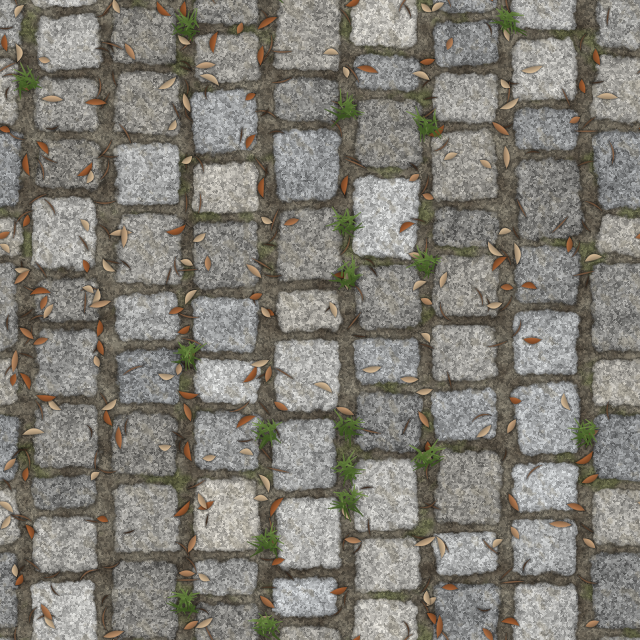
Reproduce this texture procedurally as a Shadertoy shader.

```glsl
// Weathered granite setts in eight uneven columns, with soil joints, moss, leaves and grass.
// Columns are cut into jittered rows of rough rounded boxes; cellular noise gives the grain,
// layered sines the stains, and hashed cells along the joints hold the litter.

const float COLUMNS = 8.0;
const float COLUMN_START = 0.042;
const float MIN_ROWS = 9.0;
const float ROW_JITTER = 0.42;
const vec2 HALF_JOINT = vec2(0.0125, 0.0075);
const float CORNER = 0.013;
const float LEAF_ROWS = 28.0;
const float TUFT_ROWS = 12.0;
const int BLADES = 30;
const vec3 STONE_WARM = vec3(1.02, 1.0, 0.955);
const vec3 STONE_COOL = vec3(0.985, 1.0, 1.01);
const vec3 SOIL_DARK = vec3(0.29, 0.26, 0.22);
const vec3 SOIL_DUSTY = vec3(0.47, 0.45, 0.40);
const vec3 MOSS = vec3(0.35, 0.38, 0.22);
const vec3 LEAF_RUST = vec3(0.60, 0.35, 0.19);
const vec3 LEAF_TAN = vec3(0.78, 0.68, 0.55);
const vec3 TWIG = vec3(0.30, 0.22, 0.16);
const vec3 GRASS_DARK = vec3(0.22, 0.31, 0.12);
const vec3 GRASS_LIGHT = vec3(0.50, 0.61, 0.32);

vec2 hash2(vec2 p) {
  vec3 q = fract(p.xyx * vec3(0.1031, 0.1030, 0.0973));
  q += dot(q, q.yzx + 33.33);
  return fract((q.xx + q.yz) * q.zy);
}

// Nearest feature: x = distance, y = random value
vec2 cellular(vec2 uv, float scale) {
  vec2 p = uv * scale, best = vec2(9.0, 0.0);
  for (int k = 0; k < 9; k++) {
    vec2 cell = floor(p) + vec2(k % 3 - 1, k / 3 - 1);
    vec2 h = hash2(mod(cell, scale) + scale);
    float d = length(cell + h - p);
    if (d < best.x) best = vec2(d, fract(dot(h, vec2(17.0, 31.0))));
  }
  return best;
}

// Tiling layered sines, roughly -1 to 1
float waves(vec2 uv, float freq) {
  float sum = 0.0, amp = 0.6;
  for (float i = 0.0; i < 4.0; i++) {
    vec2 p = 6.28319 * freq * uv + i * 2.3;
    sum += amp * sin(p.x + 2.0 * sin(p.y)) * sin(p.y + 1.7 * sin(p.x + i));
    amp *= 0.6;
    freq = floor(freq * 1.8) + 1.0;
  }
  return sum;
}

float joint(float column, float row, float rows) {
  return row + ROW_JITTER * (hash2(vec2(column, mod(row, rows)) + 9.0).x - 0.5);
}

// x = signed distance, yz = random values of the stone
vec3 stone(vec2 uv) {
  float x = (uv.x - COLUMN_START) * COLUMNS, column = mod(floor(x), COLUMNS);
  vec2 h = hash2(vec2(column, 71.0));
  float rows = MIN_ROWS + step(0.55, h.x);
  float t = uv.y * rows + h.y, row = floor(t);
  row -= step(t, joint(column, row, rows));
  row += step(joint(column, row + 1.0, rows), t);
  float low = joint(column, row, rows), high = joint(column, row + 1.0, rows);
  vec2 id = vec2(column, mod(row, rows));
  vec2 look = hash2(id + 40.0), fit = hash2(id + 83.0) - 0.5;
  vec2 p = vec2((fract(x) - 0.5) / COLUMNS - 0.009 * fit.x, (t - 0.5 * (low + high)) / rows);
  p += 0.13 * fit.y * vec2(-p.y, p.x);
  p.x *= 1.0 + 2.5 * (look.y - 0.5) * p.y;
  vec2 size = 0.5 * vec2(1.0 / COLUMNS, (high - low) / rows) - HALF_JOINT;
  vec2 q = abs(p) - size + CORNER;
  return vec3(length(max(q, 0.0)) + min(max(q.x, q.y), 0.0) - CORNER, look);
}

// Leaves and twigs near the vertical joints; x of "lane" is measured from the joint
vec3 addLitter(vec3 color, vec2 uv, vec2 lane, float layer, float px) {
  float leaf = step(1.5, layer);
  for (float k = -1.0; k <= 1.0; k++) {
    float row = floor(uv.y * LEAF_ROWS) + k;
    vec2 id = vec2(lane.y, mod(row, LEAF_ROWS)) + 100.0 * layer;
    vec2 h = hash2(id + 7.0), g = hash2(id + 31.0), s = 2.0 * hash2(id + 57.0) - 1.0;
    if (h.x > 0.62 - 0.045 * lane.y) continue;
    vec2 p = vec2(lane.x - 0.042 * s.x * abs(s.x), uv.y - (row + h.y) / LEAF_ROWS);
    float a = 6.28319 * g.x, reach = mix(0.009, 0.018, g.y);
    p = mat2(cos(a), -sin(a), sin(a), cos(a)) * p;
    p.y += s.y * 0.35 * p.x * p.x / reach;
    float along = p.x / reach;
    float d = abs(p.y) - mix(0.0012, 0.0048, leaf) * (1.0 - along * along);
    d = max(d, abs(p.x) - reach);
    vec3 tint = mix(LEAF_RUST, LEAF_TAN, smoothstep(-0.5, 0.4, s.y)) * (0.92 + 40.0 * p.y);
    color *= 1.0 - 0.35 * smoothstep(0.004, 0.0, d);
    color = mix(color, mix(TWIG * (0.7 + g.y), tint, leaf), smoothstep(px, -px, d));
  }
  return color;
}

// Tufts of tapered blades, densest along one joint
vec3 addGrass(vec3 color, vec2 uv, vec2 lane, float px) {
  for (float k = -1.0; k <= 1.0; k++) {
    float row = floor(uv.y * TUFT_ROWS) + k;
    vec2 id = vec2(lane.y, mod(row, TUFT_ROWS)), h = hash2(id + 211.0);
    if (h.x > (lane.y == 4.0 ? 0.5 : 0.13)) continue;
    vec2 p = vec2(lane.x, uv.y - (row + h.y) / TUFT_ROWS);
    color *= 1.0 - 0.35 * smoothstep(0.03, 0.008, length(p));
    for (int b = 0; b < BLADES; b++) {
      vec2 r = hash2(id * 5.0 + float(b) * 3.7), g = hash2(id + float(b) * 9.1 + 300.0);
      float a = 6.28319 * r.x;
      vec2 tip = mix(0.008, 0.024, r.y) * vec2(cos(a), sin(a)), q = p - 0.026 * (g - 0.5);
      float t = clamp(dot(q, tip) / dot(tip, tip), 0.0, 1.0);
      float d = length(q - tip * t) - 0.0018 * (1.0 - 0.7 * t);
      vec3 blade = mix(GRASS_DARK, GRASS_LIGHT, g.y * (0.5 + 0.5 * t));
      color = mix(color, blade, smoothstep(px, -px, d));
    }
  }
  return color;
}

void mainImage(out vec4 fragColor, in vec2 fragCoord) {
  vec2 uv = fragCoord / iResolution.xy;
  float px = 0.8 / iResolution.y;
  vec2 fine = cellular(uv, 330.0), medium = cellular(uv, 130.0), coarse = cellular(uv, 46.0);
  float stain = waves(uv, 5.0), rough = waves(uv.yx, 13.0);
  // Soil and moss
  float grain = 0.6 * fine.y + 0.4 * medium.y - 0.5;
  vec3 color = mix(SOIL_DARK, SOIL_DUSTY, clamp(0.55 + 0.5 * stain + 0.2 * rough, 0.0, 1.0));
  color = mix(color, MOSS, 0.55 * smoothstep(0.25, 0.8, waves(uv + 0.37, 3.0)));
  color *= 1.0 + 0.6 * grain;
  // Stones: ragged edges, specks, dusty wear
  vec3 s = stone(uv + 0.0032 * vec2(rough, waves(uv + 0.19, 11.0)));
  float d = s.x + 0.005 * (coarse.x - 0.45) + 0.0025 * (medium.x - 0.45);
  float tone = mix(0.49, 0.73, s.y) + 0.05 * stain + 0.04 * rough;
  tone += 0.24 * (fine.y - 0.5) + 0.13 * (medium.y - 0.5) + 0.05 * (coarse.y - 0.5);
  tone *= mix(0.78, 1.0, smoothstep(0.0, -0.009, d));
  vec3 granite = tone * mix(STONE_COOL, STONE_WARM, s.z);
  float wear = smoothstep(0.25, 0.9, rough + 0.5 * stain + 0.35 * s.z - 0.1);
  granite = mix(granite, SOIL_DUSTY * (1.1 + 0.5 * grain), 0.5 * wear);
  color *= 1.0 - 0.28 * smoothstep(0.006, 0.0, d);
  color = mix(color, granite, smoothstep(0.001 + px, -0.001 - px, d));
  // Litter and grass
  float x = (uv.x - COLUMN_START) * COLUMNS + 0.5;
  vec2 lane = vec2((fract(x) - 0.5) / COLUMNS, mod(floor(x), COLUMNS));
  for (float i = 0.0; i < 4.0; i++) color = addLitter(color, uv, lane, i, px);
  color = addGrass(color, uv, lane, px);
  fragColor = vec4(clamp(color, 0.0, 1.0), 1.0);
}
```
